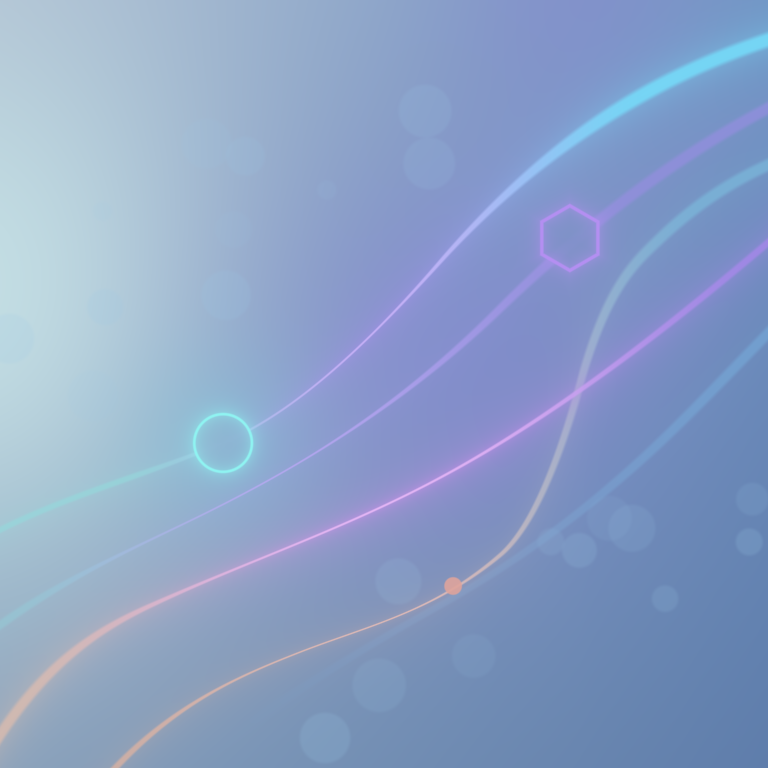
This background is drawn by a WebGL 1 fragment shader. Its source:

```glsl
precision highp float;
// Glowing ribbons with ring, hexagon and dot markers over a soft blue haze.

uniform vec2 u_resolution;

#define RING_CENTER vec2(0.2905, 0.4232)
#define RING_RADIUS 0.0375
#define HEX_CENTER vec2(0.742, 0.690)
#define HEX_APOTHEM 0.0365
#define DOT_CENTER vec2(0.590, 0.237)
#define DOT_RADIUS 0.0115
#define HALO_REACH 0.035
#define BOKEH_COUNT 11
#define BOKEH_OPACITY 0.19

float hash(float n) {
  return fract(sin(n * 127.1) * 43758.5453);
}

// Cubic between knots (x, y, slope), straight beyond them; returns (y, slope).
vec2 hermite(float x, vec3 a, vec3 b) {
  float h = b.x - a.x;
  float t = clamp((x - a.x) / h, 0.0, 1.0);
  float rise = b.y - a.y;
  float c = 3.0 * rise - h * (2.0 * a.z + b.z);
  float k = h * (a.z + b.z) - 2.0 * rise;
  float y = a.y + t * (h * a.z + t * (c + t * k));
  float slope = a.z + t * (2.0 * c + 3.0 * t * k) / h;
  return vec2(y + slope * (x - a.x - t * h), slope);
}

vec2 curve(float x, vec3 a, vec3 b, vec3 c, vec3 d) {
  if (x < b.x) return hermite(x, a, b);
  if (x < c.x) return hermite(x, b, c);
  return hermite(x, c, d);
}

float glowAt(vec2 p, vec2 center, vec2 size) {
  vec2 q = (p - center) / size;
  return exp(-dot(q, q));
}

// Tapered band whose width and colour run through left, middle and right stops.
void ribbon(inout vec3 col, vec2 p, vec2 path, vec3 stops, vec3 widths,
            vec4 left, vec4 middle, vec4 right, float glow, float mask) {
  float px = 1.0 / u_resolution.y;
  float d = abs(p.y - path.x) * inversesqrt(1.0 + path.y * path.y);
  float toMiddle = smoothstep(stops.x, stops.y, p.x);
  float toRight = smoothstep(stops.y, stops.z, p.x);
  float thin = 1.0 - pow(1.0 - toMiddle, 3.0);
  float width = mix(mix(widths.x, widths.y, thin), widths.z, toRight);
  vec4 tint = mix(mix(left, middle, toMiddle), right, toRight);
  float halo = 0.55 * exp(-d / HALO_REACH) + 0.45 * exp(-d / (width + 0.005));
  float core = 1.0 - smoothstep(width * 0.45 - 0.5 * px, width + 0.6 * px, d);
  float heat = 0.6 * toMiddle * (1.0 - toRight) * glow;
  col = mix(col, tint.rgb, halo * glow * tint.a * mix(0.4, 1.0, mask));
  col = mix(col, mix(tint.rgb, vec3(1.0), heat), core * tint.a * mask);
}

vec3 backdrop(vec2 p) {
  vec3 top = mix(vec3(0.67, 0.73, 0.81), vec3(0.44, 0.58, 0.76), p.x);
  vec3 bottom = mix(vec3(0.52, 0.62, 0.73), vec3(0.37, 0.49, 0.67), p.x);
  vec3 col = mix(bottom, top, p.y);
  col = mix(col, vec3(0.79, 0.90, 0.91), 0.85 * glowAt(p, vec2(-0.04, 0.62), vec2(0.33, 0.38)));
  col = mix(col, vec3(0.51, 0.52, 0.82), 0.55 * glowAt(p, vec2(0.60, 0.54), vec2(0.28)));
  col = mix(col, vec3(0.52, 0.53, 0.81), 0.50 * glowAt(p, vec2(0.75, 1.02), vec2(0.18, 0.22)));
  return mix(col, vec3(0.48, 0.78, 0.86), 0.35 * glowAt(p, RING_CENTER, vec2(0.12)));
}

// Pale discs scattered along a diagonal band.
void bokeh(inout vec3 col, vec2 p, vec2 from, vec2 to, float seed) {
  for (int i = 0; i < BOKEH_COUNT; i++) {
    float n = float(i) + seed;
    vec2 jitter = vec2(hash(n), hash(n + 31.7)) - 0.5;
    vec2 center = mix(from, to, float(i) / float(BOKEH_COUNT - 1)) + 0.24 * jitter;
    float radius = mix(0.012, 0.036, hash(n + 67.3));
    float disc = 1.0 - smoothstep(radius - 0.004, radius + 0.002, length(p - center));
    col = mix(col, vec3(0.60, 0.78, 0.90), disc * BOKEH_OPACITY * mix(0.4, 1.0, hash(n + 12.9)));
  }
}

// Bright outline with a soft halo around signed distance d.
void outline(inout vec3 col, float d, float width, vec3 tint) {
  float px = 1.0 / u_resolution.y;
  col = mix(col, tint, 0.45 * exp(-abs(d) / 0.010));
  col = mix(col, tint, 0.95 * (1.0 - smoothstep(width - px, width + px, abs(d))));
}

void main() {
  vec2 p = gl_FragCoord.xy / u_resolution;
  float px = 1.0 / u_resolution.y;
  vec3 col = backdrop(p);
  bokeh(col, p, vec2(0.09, 0.50), vec2(0.56, 0.92), 3.0);
  bokeh(col, p, vec2(0.46, 0.08), vec2(0.96, 0.44), 41.0);

  // Marker distances, also used to clear the ribbons inside them
  float ring = length(p - RING_CENTER) - RING_RADIUS;
  vec2 h = abs(p - HEX_CENTER);
  float hexagon = max(h.x, dot(h, vec2(0.5, 0.866))) - HEX_APOTHEM;
  float outsideRing = smoothstep(-px, px, ring);
  float outsideHex = mix(0.12, 1.0, smoothstep(-px, px, hexagon));

  // Ribbons from back to front
  vec2 faint = curve(p.x, vec3(0.25, 0.0, 0.8), vec3(0.573, 0.212, 0.56), vec3(0.82, 0.388, 0.88), vec3(1.0, 0.566, 1.02));
  ribbon(col, p, faint, vec3(0.25, 0.6, 1.0), vec3(0.012, 0.006, 0.009), vec4(0.45, 0.62, 0.80, 0.0), vec4(0.45, 0.63, 0.82, 0.3), vec4(0.46, 0.68, 0.86, 0.55), 0.15, 1.0);

  vec3 bend = vec3(0.651, 0.277, 0.85);
  vec3 climb = vec3(0.755, 0.499, 3.6);
  vec2 amber = p.x < bend.x
    ? curve(p.x, vec3(0.15, 0.0, 1.05), vec3(0.391, 0.151, 0.39), bend, climb)
    : curve(p.x, bend, climb, vec3(0.86, 0.69, 0.95), vec3(1.0, 0.785, 0.45));
  ribbon(col, p, amber, vec3(0.1, 0.52, 0.92), vec3(0.006, 0.0012, 0.010), vec4(0.88, 0.70, 0.62, 0.7), vec4(0.92, 0.70, 0.65, 0.8), vec4(0.48, 0.75, 0.87, 0.6), 0.3, 1.0);

  vec2 lilac = curve(p.x, vec3(0.0, 0.186, 0.72), vec3(0.26, 0.328, 0.49), vec3(0.651, 0.598, 0.98), vec3(1.0, 0.859, 0.53));
  ribbon(col, p, lilac, vec3(0.0, 0.37, 0.85), vec3(0.007, 0.0014, 0.010), vec4(0.57, 0.80, 0.85, 0.5), vec4(0.68, 0.60, 0.95, 0.8), vec4(0.59, 0.55, 0.88, 0.65), 0.25, outsideHex);

  vec2 pink = curve(p.x, vec3(0.0, 0.043, 1.5), vec3(0.195, 0.211, 0.46), vec3(0.586, 0.385, 0.55), vec3(1.0, 0.684, 0.85));
  ribbon(col, p, pink, vec3(0.0, 0.5, 1.0), vec3(0.009, 0.0017, 0.006), vec4(0.87, 0.74, 0.68, 0.7), vec4(0.84, 0.56, 0.94, 0.95), vec4(0.64, 0.53, 0.91, 0.8), 0.6, 1.0);

  vec2 cyan = curve(p.x, vec3(0.0, 0.310, 0.5), vec3(0.29, 0.4232, 0.42), vec3(0.573, 0.659, 1.13), vec3(1.0, 0.948, 0.33));
  ribbon(col, p, cyan, vec3(0.15, 0.48, 0.85), vec3(0.005, 0.0016, 0.012), vec4(0.58, 0.85, 0.86, 0.6), vec4(0.68, 0.56, 0.95, 0.95), vec4(0.46, 0.85, 0.97, 0.9), 0.5, outsideRing);

  // Markers
  outline(col, ring, 0.0017, vec3(0.56, 0.96, 0.95));
  outline(col, hexagon, 0.0022, vec3(0.71, 0.56, 0.95));
  float dotDistance = length(p - DOT_CENTER) - DOT_RADIUS;
  col = mix(col, vec3(0.87, 0.64, 0.61), 0.9 * (1.0 - smoothstep(-px, px, dotDistance)));

  gl_FragColor = vec4(col, 1.0);
}
```
